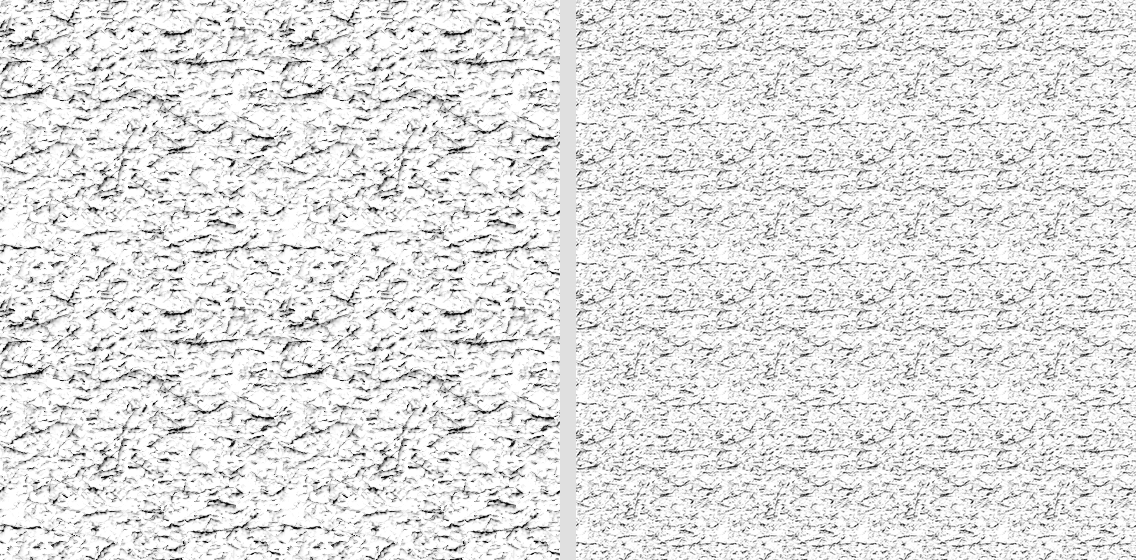
Left: one tile. Right: repeated 2 by 2.
Reproduce this texture procedurally as a Shadertoy shader.

```glsl
// Crumpled white paper: thin ragged dark creases lit from above, tiling seamlessly.

const float REPEATS = 2.0;                 // whole tiles across the canvas
const vec3 PAPER = vec3(1.0);
const vec3 SHADOW = vec3(0.04);
const vec2 CREASE_UP = vec2(-0.35, 0.94);  // normal of the darkest creases
const float CREASE_GAIN = 2.3;
const float SHARP_SIDE = 0.0015;           // falloff on the lit side of a crease
const float MOTTLE = 0.32;                 // strength of the faint grey streaks
const float GRAIN = 0.5;                   // how far grain breaks up the shadows
const float WHITE_CUT = 0.025;             // ink below this stays paper white

vec2 hash2(vec2 p) {
    vec3 q = fract(p.xyx * vec3(0.1031, 0.1030, 0.0973));
    q += dot(q, q.yzx + 33.33);
    return fract((q.xx + q.yz) * q.zy);
}

vec2 wrapCell(vec2 cell, vec2 period) {
    return floor(mod(cell + 0.5, period));
}

vec2 gradientAt(vec2 cell, vec2 period) {
    float angle = 6.2832 * hash2(wrapCell(cell, period) + period * 1.37).x;
    return vec2(cos(angle), sin(angle));
}

// Gradient noise, about -1 to 1, repeating once per tile.
float wrapNoise(vec2 p, vec2 period) {
    p *= period;
    vec2 i = floor(p), f = p - i;
    vec2 u = f * f * f * (f * (f * 6.0 - 15.0) + 10.0);
    vec2 e = vec2(1.0, 0.0);
    float a = dot(gradientAt(i, period), f);
    float b = dot(gradientAt(i + e.xy, period), f - e.xy);
    float c = dot(gradientAt(i + e.yx, period), f - e.yx);
    float d = dot(gradientAt(i + e.xx, period), f - e.xx);
    return 1.4 * mix(mix(a, b, u.x), mix(c, d, u.x), u.y);
}

vec2 facetCentre(vec2 cell, vec2 count, float seed) {
    return cell + 0.02 + 0.96 * hash2(wrapCell(cell, count) + seed);
}

// Shadows along the borders of irregular facets, soft on the lower side only.
float creases(vec2 p, vec2 count, float width, float seed) {
    vec2 q = p * count;
    vec2 home = floor(q), nearest = home, toNearest = vec2(9.0);
    for (int j = -1; j <= 1; j++)
    for (int i = -1; i <= 1; i++) {
        vec2 cell = home + vec2(i, j);
        vec2 to = facetCentre(cell, count, seed) - q;
        if (dot(to, to) < dot(toNearest, toNearest)) {
            toNearest = to;
            nearest = cell;
        }
    }

    // The shadow swells and fades along its length.
    float swell = smoothstep(-0.45, 0.4, wrapNoise(p, floor(count * 1.5) + 2.0));
    float softSide = width * mix(0.4, 1.2, swell);

    float ink = 0.0;
    for (int j = -2; j <= 2; j++)
    for (int i = -2; i <= 2; i++) {
        if (i == 0 && j == 0) continue;
        vec2 cell = nearest + vec2(i, j);
        vec2 to = facetCentre(cell, count, seed) - q;
        vec2 across = normalize(to - toNearest);
        float stretch = length(across * count);
        float edge = max(dot(0.5 * (to + toNearest), across), 0.0) / stretch;
        float facing = dot(across * count / stretch, CREASE_UP);

        vec2 pairKey = wrapCell(cell, count) + wrapCell(nearest, count) + seed * 3.0;
        float depth = hash2(pairKey).y;
        float strength = CREASE_GAIN * depth * depth * depth * swell
                       * smoothstep(0.25, 0.95, abs(facing));
        float falloff = mix(SHARP_SIDE, softSide, step(0.0, facing));
        ink = max(ink, strength * exp(-edge / falloff));
    }
    return min(ink, 1.0);
}

void mainImage(out vec4 fragColor, in vec2 fragCoord) {
    vec2 p = fragCoord / iResolution.xy * REPEATS;

    // Bend the facets slightly, then fray their edges.
    vec2 bend = vec2(wrapNoise(p, vec2(9.0, 11.0)), wrapNoise(p, vec2(10.0, 13.0)));
    vec2 fray = vec2(wrapNoise(p, vec2(37.0, 41.0)), wrapNoise(p, vec2(43.0, 39.0)));
    float ragged = wrapNoise(p, vec2(92.0, 83.0));
    float speckle = wrapNoise(p, vec2(101.0, 117.0));
    vec2 w = p + 0.007 * bend + 0.0038 * fray + 0.003 * vec2(speckle, ragged);

    // Large folds, medium creases, fine and finest wrinkles.
    float clear = 1.0 - creases(w, vec2(7.0, 9.0), 0.0052, 11.0);
    clear *= 1.0 - creases(w, vec2(12.0, 17.0), 0.0038, 57.0);
    clear *= 1.0 - 0.9 * creases(w, vec2(20.0, 28.0), 0.0028, 131.0);
    clear *= 1.0 - 0.6 * creases(w, vec2(34.0, 46.0), 0.0024, 211.0);

    // Faint grey streaks on the facets, rising on some and falling on others.
    float rising = wrapNoise(vec2(w.x, w.y - w.x), vec2(27.0, 61.0));
    float falling = wrapNoise(vec2(w.x, w.y + w.x), vec2(29.0, 64.0));
    float side = smoothstep(-0.35, 0.15, wrapNoise(w, vec2(8.0, 10.0)));
    float streak = mix(falling, rising, side) + 0.5 * speckle;
    float patches = smoothstep(-0.2, 0.7, wrapNoise(w, vec2(13.0, 19.0)));
    clear *= 1.0 - MOTTLE * patches * smoothstep(-0.1, 0.9, streak);

    float ink = (1.0 - clear) * (1.0 + GRAIN * (speckle + ragged)) - WHITE_CUT;
    fragColor = vec4(mix(PAPER, SHADOW, clamp(ink, 0.0, 1.0)), 1.0);
}
```
